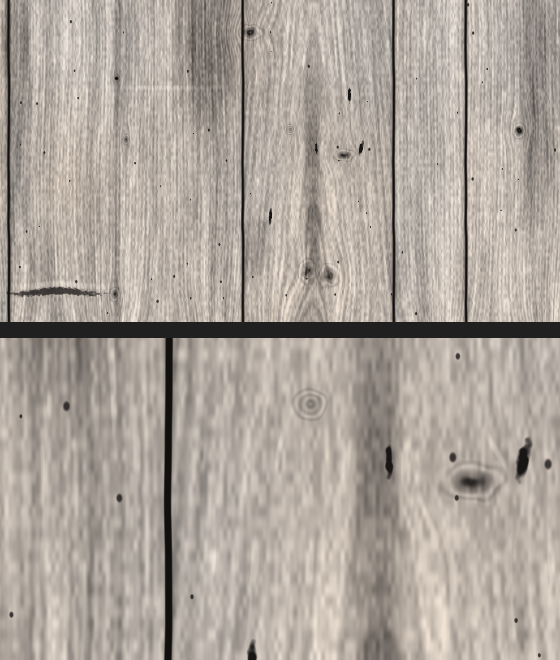
Top, the full canvas; bottom, a detail of the centre.
A WebGL 1 fragment shader for this texture:

```glsl
precision highp float;
// Weathered grey timber boards with vertical grain, knots, slits and dark seams.
uniform vec2 u_resolution;

#define SEAMS vec4(0.0156, 0.4336, 0.703, 0.832)
#define SEAM_HALF 0.0021
#define RING_FREQ 170.0
#define RING_DEPTH 0.09
#define STREAK_DEPTH 0.20
#define FIBRE_DEPTH 0.24
#define FLECK_DEPTH 0.22
#define PIT_CELLS 34.0
#define BASE_TONE 0.86
#define SHADOW vec3(0.07, 0.06, 0.06)
#define PALE vec3(0.84, 0.80, 0.76)

float hash(vec2 p) {
  vec3 q = fract(p.xyx * 0.1031);
  q += dot(q, q.yzx + 33.33);
  return fract((q.x + q.y) * q.z);
}

float noise(vec2 p) {
  vec2 i = floor(p), f = fract(p);
  f = f * f * (3.0 - 2.0 * f);
  return mix(mix(hash(i), hash(i + vec2(1, 0)), f.x),
             mix(hash(i + vec2(0, 1)), hash(i + vec2(1, 1)), f.x), f.y);
}

// Soft discoloured patch
float stain(vec2 p, vec2 centre, vec2 halfSize) {
  vec2 q = (p - centre) / halfSize;
  return exp(-dot(q * q, q * q));
}

// Ragged, leaning elliptical split
float slit(vec2 p, vec2 centre, vec2 halfSize, float lean) {
  vec2 d = p - centre;
  d.x -= lean * d.y;
  float e = length(d / halfSize) + 0.5 * (noise(p * 300.0) - 0.5);
  return 1.0 - smoothstep(0.65, 1.2, e);
}

// Bends the grain around a knot and adds its rings and dark core
void knot(vec2 p, vec2 centre, vec2 r, float depth, inout float grain, inout float wear) {
  vec2 d = p - centre, q = d / (r * vec2(2.4, 3.6));
  float e = length(d / r) + 0.5 * (noise(p * 130.0) - 0.5);
  grain -= d.x * exp(-dot(q, q));
  wear += depth * (1.0 - smoothstep(0.25, 1.0, e));
  wear += (0.06 + 0.08 * sin(e * 9.0)) * (1.0 - smoothstep(1.2, 2.3, e));
}

// Sparse round holes, one possible per cell
float pits(vec2 p) {
  vec2 cell = floor(p * PIT_CELLS), f = fract(p * PIT_CELLS);
  vec2 centre = 0.2 + 0.6 * vec2(hash(cell + 3.1), hash(cell + 17.7));
  float size = 0.03 + 0.05 * hash(cell + 41.3);
  float present = step(0.91, hash(cell + 71.9));
  return present * (1.0 - smoothstep(0.5 * size, 1.3 * size, length((f - centre) * vec2(1.0, 0.7))));
}

void main() {
  vec2 p = gl_FragCoord.xy / u_resolution.x;
  float pixel = 1.0 / u_resolution.x;

  // Board number and distance to the nearest seam
  float edgeX = p.x + 0.0014 * (noise(vec2(p.y * 28.0, 5.0)) - 0.5);
  float board = dot(step(SEAMS, vec4(edgeX)), vec4(1.0));
  vec4 gaps = abs(SEAMS - edgeX);
  float seam = min(min(gaps.x, gaps.y), min(gaps.z, gaps.w));
  float arched = 1.0 - step(0.5, abs(board - 2.0));

  // Grain coordinate: slow drift, pointed arches on the third board, fan at the foot
  float u = p.x - 0.56;
  float grain = p.x + 0.012 * (noise(vec2(p.x * 5.0, p.y * 4.0) + board * 9.0) - 0.5);
  grain += arched * (sqrt(u * u + 0.0003) + 0.07 * p.y - u);
  grain += 0.012 * exp(-p.y * 16.0) * sin(p.x * 32.0);

  // Knots
  float wear = 0.0;
  knot(p, vec2(0.548, 0.091), vec2(0.011, 0.014), 0.38, grain, wear);
  knot(p, vec2(0.588, 0.083), vec2(0.013, 0.014), 0.42, grain, wear);
  knot(p, vec2(0.927, 0.342), vec2(0.008, 0.009), 0.75, grain, wear);
  knot(p, vec2(0.614, 0.298), vec2(0.012, 0.007), 0.60, grain, wear);
  knot(p, vec2(0.447, 0.517), vec2(0.014, 0.009), 0.50, grain, wear);
  knot(p, vec2(0.208, 0.435), vec2(0.004), 0.85, grain, wear);
  knot(p, vec2(0.225, 0.326), vec2(0.004, 0.007), 0.45, grain, wear);
  knot(p, vec2(0.518, 0.344), vec2(0.006), 0.15, grain, wear);
  knot(p, vec2(0.205, 0.050), vec2(0.006, 0.008), 0.40, grain, wear);

  // Grey weather stains, broken into streaks
  float stains = 0.30 * stain(p, vec2(0.372, 0.55), vec2(0.055, 0.18));
  stains += 0.24 * stain(p, vec2(0.390, 0.22), vec2(0.016, 0.24));
  stains += 0.18 * stain(p, vec2(0.030, 0.40), vec2(0.026, 0.30));
  stains += 0.25 * stain(p, vec2(0.211, 0.30), vec2(0.006, 0.45));
  stains += 0.25 * stain(p, vec2(0.558, 0.28), vec2(0.014, 0.18));
  stains += 0.25 * stain(p, vec2(0.965, 0.42), vec2(0.032, 0.22));
  stains += 0.14 * stain(p, vec2(0.455, 0.14), vec2(0.022, 0.06));
  wear += stains * (0.45 + 0.9 * noise(vec2(grain * 110.0, p.y * 3.0)));

  // Layered grain, from broad streaks to fine flecks
  float streak = noise(vec2(grain * 48.0, p.y * 2.0) + board * 13.0);
  float fibre = noise(vec2(grain * 260.0, p.y * 10.0));
  float fleck = noise(vec2(p.x * 430.0, p.y * 150.0));
  float rings = sin(6.2832 * grain * RING_FREQ * mix(1.0, 0.6, arched) + 3.0 * streak);
  float scuff = smoothstep(0.72, 0.92, noise(vec2(grain * 210.0, p.y * 32.0) + 50.0));
  float tone = BASE_TONE - wear + 0.04 * (hash(vec2(board, 8.0)) - 0.5);
  tone += STREAK_DEPTH * (streak - 0.5) + FIBRE_DEPTH * (fibre - 0.5);
  tone += FLECK_DEPTH * (fleck - 0.5) + 0.5 * RING_DEPTH * rings + 0.10 * scuff;
  tone += 0.10 * stain(p, vec2(0.30, 0.418), vec2(0.085, 0.004));

  // Splits, the long crosswise crack with its pale lip, and holes
  float split = slit(p, vec2(0.624, 0.405), vec2(0.0028, 0.013), 0.0);
  split = max(split, slit(p, vec2(0.565, 0.311), vec2(0.0022, 0.010), 0.0));
  split = max(split, slit(p, vec2(0.6445, 0.310), vec2(0.0036, 0.012), 0.25));
  split = max(split, slit(p, vec2(0.483, 0.188), vec2(0.0028, 0.014), 0.05));
  vec2 bent = p + vec2(0.0, 0.003 * sin(p.x * 45.0));
  tone += 0.12 * stain(bent, vec2(0.11, 0.066), vec2(0.085, 0.005));
  split = max(split, 0.75 * slit(bent, vec2(0.098, 0.053), vec2(0.082, 0.0065), 0.0));
  split = max(split, 0.8 * pits(p));
  tone = mix(tone, 0.03, split);

  // Shaded board edges and open seams
  tone *= 1.0 - 0.25 * exp(-max(seam - SEAM_HALF, 0.0) / 0.0025);
  tone *= smoothstep(SEAM_HALF - pixel, SEAM_HALF + pixel, seam);

  float warmth = 0.03 * (noise(p * vec2(9.0, 4.0) + board * 7.0) - 0.5);
  vec3 wood = mix(SHADOW, PALE, clamp(tone, 0.0, 1.12));
  gl_FragColor = vec4(wood * vec3(1.0 + warmth, 1.0, 1.0 - warmth), 1.0);
}
```
